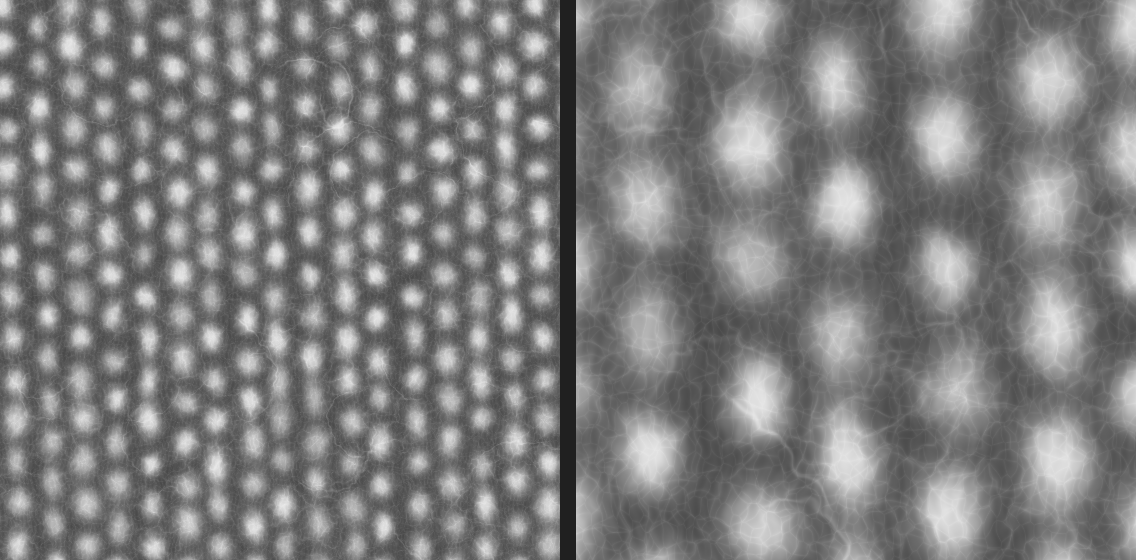
Left: the whole. Right: its middle third, enlarged.
A Shadertoy shader for this texture:

```glsl
#define COLUMNS 16.9
#define ROWS 13.43
#define SLANT 0.0326
#define STAGGER 0.48
#define SHADOW 0.325
#define GLOW 0.55
#define FUZZ 0.075
#define HAIRS 46
#define HAIR_WIDTH 0.0016
#define HAIR_LIGHT 0.085
#define CURL_CENTRE vec2(0.598, 0.833)
#define CURL_RADII vec2(0.028, 0.057)

vec2 hash2(vec2 p) {
    return fract(sin(vec2(dot(p, vec2(127.1, 311.7)), dot(p, vec2(269.5, 183.3)))) * 43758.55);
}

// Layered sines that bend the threads and fray their edges
vec2 wobble(vec2 p) {
    vec2 w = sin(p.yx * vec2(31.0, 27.0) + 4.0 * sin(p * 13.0)) * 0.0022;
    w += sin(p.yx * vec2(117.0, 93.0) + 3.0 * sin(p * 71.0)) * 0.0013;
    return w + sin(p.yx * vec2(331.0, 287.0) + 2.0 * sin(p * 213.0)) * 0.0007;
}

// Cellular noise: bright along the borders between cells
float web(vec2 p) {
    vec2 cell = floor(p);
    float nearest = 9.0, second = 9.0;
    for (int j = -1; j <= 1; j++)
    for (int i = -1; i <= 1; i++) {
        vec2 id = cell + vec2(i, j);
        float d = length(id + hash2(id) - p);
        second = min(second, max(nearest, d));
        nearest = min(nearest, d);
    }
    return exp(-9.0 * (second - nearest));
}

// Soft light through the staggered openings of the weave
float openings(vec2 p) {
    float down = 1.0 - p.y;
    vec2 grid = vec2((p.x - 0.0065 - SLANT * down) * COLUMNS, (down - 0.009) * ROWS);
    float light = 0.0;
    for (int i = -1; i <= 1; i++) {
        float column = floor(grid.x + 0.5) + float(i);
        float y = grid.y - STAGGER * mod(column, 2.0);
        vec2 columnRand = hash2(vec2(column, 57.0));
        for (int j = -1; j <= 1; j++) {
            vec2 id = vec2(column, floor(y + 0.5) + float(j));
            vec2 shift = (hash2(id + 11.3) - 0.5) * vec2(0.08, 0.13);
            shift.x += (columnRand.x - 0.5) * 0.12;
            vec2 sizeRand = hash2(id + 37.9);
            vec2 size = vec2(0.26 + 0.06 * sizeRand.x + 0.07 * columnRand.y,
                             0.27 + 0.14 * sizeRand.y);
            vec2 d = (vec2(grid.x, y) - id - shift) / size;
            float strength = mix(0.66, 1.08, hash2(id + 71.7).x);
            light += strength * exp(-pow(dot(d, d), 1.2));
        }
    }
    return light;
}

float stroke(float d) {
    float width = max(HAIR_WIDTH, 0.7 / iResolution.y);
    return exp(-d * d / (width * width));
}

// Loose curved hairs: arcs of random centre, radius and span
float hairs(vec2 p) {
    float sum = 0.0;
    for (int i = 0; i < HAIRS; i++) {
        vec2 place = hash2(vec2(i, 3.1));
        vec2 form = hash2(vec2(i, 8.7));
        vec2 look = hash2(vec2(i, 15.2));
        float radius = mix(0.025, 0.13, form.x);
        vec2 q = p - place;
        float facing = dot(normalize(q + 1e-5), vec2(cos(6.283 * form.y), sin(6.283 * form.y)));
        float span = smoothstep(look.x, look.x + 0.15, facing);
        sum += stroke(length(q) - radius) * span * mix(0.4, 1.0, look.y);
    }
    return min(sum, 1.4);
}

// One larger curl, open on its upper left
float curl(vec2 p) {
    vec2 q = (p - CURL_CENTRE) / CURL_RADII;
    float ring = (length(q) - 1.0) * CURL_RADII.x;
    float gap = smoothstep(-0.95, -0.6, dot(normalize(q + 1e-5), vec2(0.8, -0.6)));
    vec2 tail = p - CURL_CENTRE + vec2(0.055, -0.053);
    float ends = smoothstep(0.055, 0.03, abs(tail.x));
    return stroke(ring) * gap + stroke(tail.y + 7.0 * tail.x * tail.x - 0.007) * ends;
}

void mainImage(out vec4 fragColor, in vec2 fragCoord) {
    vec2 p = fragCoord / iResolution.y;
    vec2 bent = p + wobble(p);

    // Cloth, with slow shading in the shadows
    float tone = SHADOW + GLOW * openings(bent);
    tone += 0.022 * sin(bent.x * 37.0 + 3.0 * sin(bent.y * 29.0)) * sin(bent.y * 41.0 + bent.x * 17.0);

    // Fuzz at three scales and fine upright threads
    vec2 fray = p + 2.0 * wobble(p + 0.37);
    float patches = 0.6 + 0.4 * sin(p.x * 23.0 + 2.0 * sin(p.y * 19.0));
    tone += FUZZ * patches * web(fray * 27.0);
    tone += FUZZ * 0.65 * (web(fray * 61.0 + 5.0) - 0.2);
    tone += FUZZ * 0.5 * (web(bent * vec2(150.0, 105.0)) - 0.25);
    tone += 0.012 * sin(bent.x * 780.0 + 2.0 * sin(bent.y * 90.0));

    // Hairs over the cloth
    tone += HAIR_LIGHT * (hairs(fray) + 1.4 * curl(bent));

    // Soft shoulder keeps the brightest openings below white
    tone = min(tone, 0.8 + 0.16 * (1.0 - exp(-max(tone - 0.8, 0.0) / 0.16)));
    fragColor = vec4(vec3(tone), 1.0);
}
```
